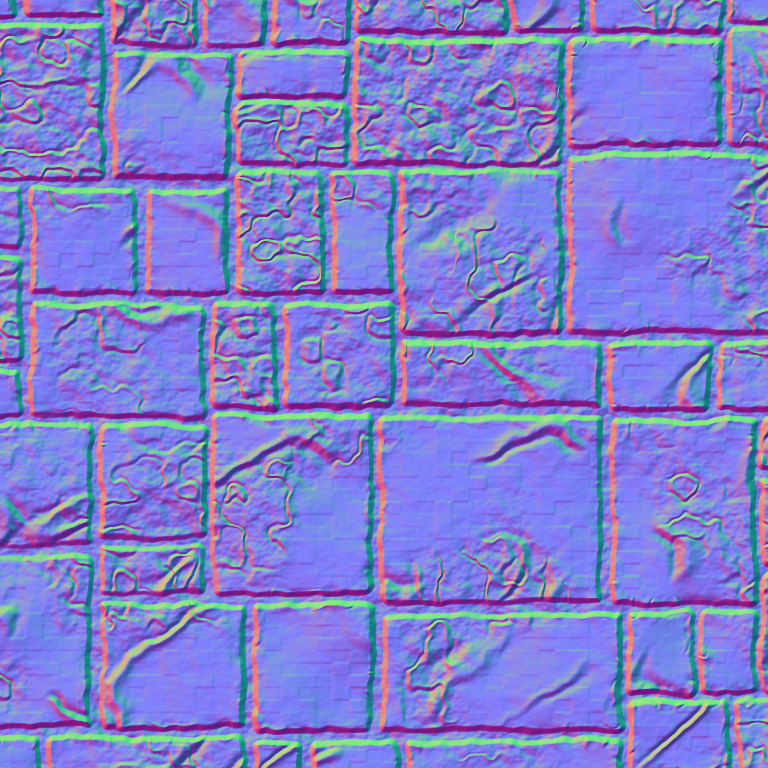
Give the GLSL for this texture map, as a WebGL 2 fragment shader.

```glsl
#version 300 es
precision highp float;

uniform vec2 u_resolution;
out vec4 fragColor;

const vec2  GRID = vec2(4.7, 5.7);     // coarse stones across the canvas
const float SPLIT_CHANCE = 0.55;
const float RUBBLE_CHANCE = 0.2;
const float CORNER = 0.013;
const float GAP_MIN = -0.001;
const float GAP_MAX = 0.007;
const float BEVEL = 0.0075;
const float STONE_HEIGHT = 0.021;
const float WARP = 0.007;
const float FINE_WARP = 0.004;
const float GRAIN_SMOOTH = 0.0022;
const float GRAIN_ROUGH = 0.0135;
const float CHIP_HEIGHT = 0.0011;
const float CRACK_HEIGHT = 0.015;
const float CURL_HEIGHT = 0.008;
const float SAMPLE_STEP = 0.0013;
const float TILT_RANGE = 0.88;
const float BLUE_LOSS = 1.2;           // how fast blue fades with tilt

float hash(vec2 p) {
    return fract(sin(dot(p, vec2(127.1, 311.7))) * 43758.55);
}

// Value noise; a small softness leaves flat rectangular plateaus
float noise(vec2 p, float softness) {
    vec2 i = floor(p);
    vec2 f = smoothstep(0.5 - softness, 0.5 + softness, fract(p));
    float low = mix(hash(i), hash(i + vec2(1, 0)), f.x);
    float high = mix(hash(i + vec2(0, 1)), hash(i + vec2(1, 1)), f.x);
    return mix(low, high, f.y);
}

float noise(vec2 p) { return noise(p, 0.5); }

float grain(vec2 p) {
    float sum = 0.0, amplitude = 0.5;
    for (int i = 0; i < 3; i++) {
        p = mat2(0.8, 0.6, -0.6, 0.8) * p + 7.3;
        sum += amplitude * (noise(p) - 0.5);
        p *= 2.0;
        amplitude *= 0.5;
    }
    return sum;
}

// Paired ridge and groove along the zero line of x
float crease(float x, float width) {
    x /= width;
    return x * exp(-x * x);
}

// Joint crossing in one grid cell
vec2 joint(vec2 cell) {
    return cell + 0.15 + 0.7 * vec2(hash(cell + 3.7), hash(cell + 19.3));
}

bool isEven(vec2 cell) { return mod(cell.x + cell.y, 2.0) < 0.5; }

// Pinwheel tiling of rectangles; returns a seed for the stone
float findStone(vec2 p, out vec2 lo, out vec2 hi) {
    const vec2 X = vec2(1, 0), Y = vec2(0, 1);
    vec2 cell = floor(p), side;
    if (isEven(cell)) {
        side.y = step(joint(cell).y, p.y);
        side.x = step(joint(cell + Y * (2.0 * side.y - 1.0)).x, p.x);
    } else {
        side.x = step(joint(cell).x, p.x);
        side.y = step(joint(cell + X * (2.0 * side.x - 1.0)).y, p.y);
    }
    vec2 c = cell + side;
    if (isEven(c)) {
        lo = vec2(joint(c - X).x, joint(c - 1.0).y);
        hi = vec2(joint(c - Y).x, joint(c).y);
    } else {
        lo = vec2(joint(c - 1.0).x, joint(c - Y).y);
        hi = vec2(joint(c).x, joint(c - X).y);
    }
    float seed = hash(c + 0.5);

    // Cut some stones once across their longer side
    if (seed < SPLIT_CHANCE) {
        vec2 size = (hi - lo) / GRID;
        vec2 cut = mix(lo, hi, 0.3 + 0.4 * hash(c + 8.1));
        int axis = size.x > size.y ? 0 : 1;
        if (p[axis] < cut[axis]) { hi[axis] = cut[axis]; seed += 0.37; }
        else lo[axis] = cut[axis];
    }
    return hash(vec2(seed, 5.0));
}

float height(vec2 p) {
    vec2 bend = vec2(noise(p * 20.0), noise(p * 20.0 + 40.0)) - 0.5;
    vec2 fray = vec2(noise(p * 75.0), noise(p * 75.0 + 23.0)) - 0.5;
    vec2 warped = p + WARP * bend + FINE_WARP * fray;
    vec2 lo, hi;
    float seed = findStone(warped * GRID, lo, hi);

    // Bevelled face of the stone
    vec2 inset = min(warped - lo / GRID, hi / GRID - warped);
    float edge = min(inset.x, inset.y);
    float rim = CORNER - length(max(CORNER - inset, 0.0));
    float gap = mix(GAP_MIN, GAP_MAX, 0.4 * seed + 0.6 * noise(p * 9.0 + 5.0));
    float face = smoothstep(gap, gap + BEVEL, rim);
    float h = STONE_HEIGHT * face * mix(0.5, 1.15, noise(p * 11.0 + 11.0));

    // Rough patches, borders and rubble
    float rough = 0.7 * smoothstep(0.45, 0.8, noise(p * 9.0 + 31.0));
    rough = max(rough, 0.85 * (1.0 - smoothstep(0.0, 0.026, edge)));
    rough = max(rough, face * step(seed, RUBBLE_CHANCE));
    h += mix(GRAIN_SMOOTH, GRAIN_ROUGH, rough) * grain(p * vec2(52.0, 60.0));
    h += CHIP_HEIGHT * noise(p * vec2(45.0, 62.0), 0.1);

    // Slanted cracks and small curled chips
    vec2 slant = mat2(0.8, -0.6, 0.6, 0.8) * (p + 2.5 * WARP * bend) * vec2(7.0, 15.0);
    float crack = crease(noise(slant + 50.0 * seed) - 0.5 + 0.12 * grain(p * 40.0), 0.07);
    h += face * CRACK_HEIGHT * crack * smoothstep(0.5, 0.72, noise(p * 10.0 + 70.0));
    vec2 swirl = (p + 3.0 * FINE_WARP * fray + WARP * bend) * 36.0;
    float curl = crease(noise(swirl + 90.0 * seed) - 0.6, 0.1);
    h += face * CURL_HEIGHT * curl * smoothstep(0.2, 0.8, rough);
    return h;
}

void main() {
    vec2 p = gl_FragCoord.xy / u_resolution;
    vec2 dx = vec2(SAMPLE_STEP, 0), dy = dx.yx;

    // Red rises to the right, green falls upward
    vec2 slope = vec2(height(p + dx) - height(p - dx),
                      height(p - dy) - height(p + dy)) / (2.0 * SAMPLE_STEP);
    vec2 tilt = TILT_RANGE * slope / sqrt(1.0 + dot(slope, slope));
    float facing = max(1.0 - BLUE_LOSS * length(tilt), 0.0);
    fragColor = vec4(0.5 + 0.5 * vec3(tilt, facing), 1.0);
}
```
